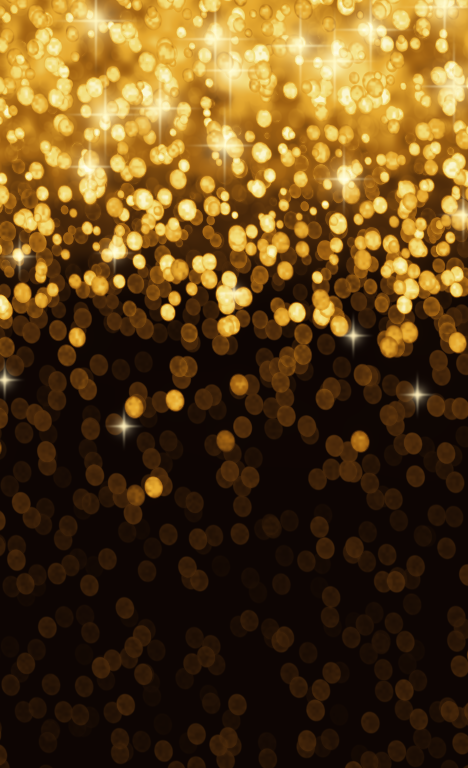
This background is drawn by a Shadertoy shader. Its source:

```glsl
// Golden bokeh rain: dense glittering discs and star flares above, fading to dark below.
#define LAYERS 10
#define COARSE_LAYERS 5
#define COARSE_CELL 0.052
#define FINE_CELL 0.032
#define DISC_RADIUS 0.0122
#define DISC_STRETCH 1.17
#define DISC_LEAN 0.07
#define STARS_A 14
#define STARS_B 7
#define HAZE 0.58

float hash(vec2 p) {
    vec3 q = fract(vec3(p.xyx) * 0.1031);
    q += dot(q, q.yzx + 33.33);
    return fract((q.x + q.y) * q.z);
}

float noise(vec2 p) {
    vec2 i = floor(p), f = fract(p);
    f = f * f * (3.0 - 2.0 * f);
    return mix(mix(hash(i), hash(i + vec2(1, 0)), f.x),
               mix(hash(i + vec2(0, 1)), hash(i + vec2(1, 1)), f.x), f.y);
}

// How strongly a given depth below the top edge is lit
float litAt(float depth) {
    return 1.0 - smoothstep(0.13, 0.8, depth);
}

// Heat 0..1 to colour: near-black, brown, amber, gold, cream
vec3 goldRamp(float heat) {
    vec3 c = mix(vec3(0.052, 0.02, 0.01), vec3(0.31, 0.17, 0.04), smoothstep(0.0, 0.3, heat));
    c = mix(c, vec3(0.64, 0.39, 0.07), smoothstep(0.25, 0.52, heat));
    c = mix(c, vec3(0.90, 0.66, 0.18), smoothstep(0.48, 0.70, heat));
    c = mix(c, vec3(0.95, 0.86, 0.46), smoothstep(0.68, 0.88, heat));
    return mix(c, vec3(0.98, 0.96, 0.80), smoothstep(0.88, 1.08, heat));
}

// Heat of one layer of scattered discs, blended over what is behind it
float discLayer(vec2 p, float layer, float heat, float blur) {
    bool fine = layer >= float(COARSE_LAYERS);
    float cell = fine ? FINE_CELL : COARSE_CELL;
    vec2 grid = p / cell + layer * vec2(7.37, 3.71);
    vec2 base = floor(grid);
    for (int j = -1; j <= 1; j++)
    for (int i = -1; i <= 1; i++) {
        vec2 id = base + vec2(i, j);
        vec2 seed = id + 61.0 * layer + 200.0;
        vec2 jitter = vec2(hash(seed), hash(seed + 17.3));
        vec2 q = (grid - id - jitter) * cell;
        float depth = 1.0 - (p.y - q.y);
        float lit = litAt(depth);
        float chance = fine ? 0.85 * (1.0 - smoothstep(0.2, 0.52, depth)) : mix(0.5, 0.9, lit);
        if (hash(seed + 41.9) > chance) continue;

        float tone = hash(seed + 73.1);
        float rich = 1.0 - smoothstep(0.2, 0.62, depth);
        bool bright = hash(seed + 97.7) < 0.015 + 0.38 * rich;
        float level = bright ? mix(0.42, 0.7, smoothstep(0.0, 0.5, rich)) + 0.33 * tone
                             : (0.2 + 0.36 * lit) * (0.25 + 0.75 * tone);
        float size = mix(0.35, 1.0, hash(seed + 123.7));
        float radius = DISC_RADIUS * mix(1.0, size, smoothstep(0.45, 0.9, lit));

        q.x += DISC_LEAN * q.y;
        q.y /= DISC_STRETCH;
        float d = length(q) / radius;
        float mask = 1.0 - smoothstep(1.0 - blur / radius, 1.0 + blur / radius, d);
        float shade = bright ? 1.05 - 0.3 * d * d * d : 0.85 + 0.2 * d * d * d;
        shade *= 0.88 + 0.24 * noise(p * 230.0);
        float v = level * shade;
        if (bright) heat = mix(heat, v, 0.9 * mask) + 0.04 * exp(-0.7 * d * d) * (1.0 - mask);
        else heat = max(heat, v * mask) + 0.25 * min(heat, v * mask) * max(0.75 - heat, 0.0);
    }
    return heat;
}

// Light of a four-pointed sparkle with a soft core
float sparkle(vec2 q, float size) {
    vec2 a = abs(q);
    vec2 arm = max(1.0 - a / (size * vec2(1.7, 2.0)), 0.0);
    vec2 thin = exp(-a * a / 0.000003);
    float cross4 = arm.x * arm.x * thin.y + arm.y * arm.y * thin.x;
    float r2 = dot(q, q) / (size * size);
    return 0.75 * cross4 + 0.8 * exp(-14.0 * r2) + 0.35 * exp(-2.4 * r2);
}

void mainImage(out vec4 fragColor, in vec2 fragCoord) {
    vec2 p = fragCoord / iResolution.y;
    float aspect = iResolution.x / iResolution.y;
    float depth = 1.0 - p.y;
    float blur = max(0.0015, 0.8 / iResolution.y);

    // Amber haze behind the discs
    float heat = HAZE * (1.0 - smoothstep(0.08, 0.42, depth));
    heat *= 0.5 + 0.5 * noise(p * 22.0) + 0.4 * noise(p * 55.0);
    heat += 0.08 * litAt(depth) * noise(p * 9.0);

    for (int n = 0; n < LAYERS; n++) heat = discLayer(p, float(n), heat, blur);
    vec3 color = goldRamp(heat);

    // Sparkles: two rising sequences stepping across the width
    float light = 0.0;
    for (int n = 0; n < STARS_A + STARS_B; n++) {
        float k = float(n < STARS_A ? n : n - STARS_A);
        vec2 at = n < STARS_A
            ? vec2(fract(0.265 - 0.255 * k), 0.555 * pow(1.0 - k / float(STARS_A), 1.55))
            : vec2(fract(0.892 + 0.15 * k), 0.514 * pow(0.65, k));
        float size = mix(0.04, 0.017, smoothstep(0.1, 0.38, at.y));
        light += sparkle(p - vec2(at.x * aspect, 1.0 - at.y), size);
    }
    color += (1.0 - color) * vec3(1.0, 0.93, 0.72) * (1.0 - exp(-1.5 * light));

    fragColor = vec4(clamp(color, 0.0, 1.0), 1.0);
}
```
